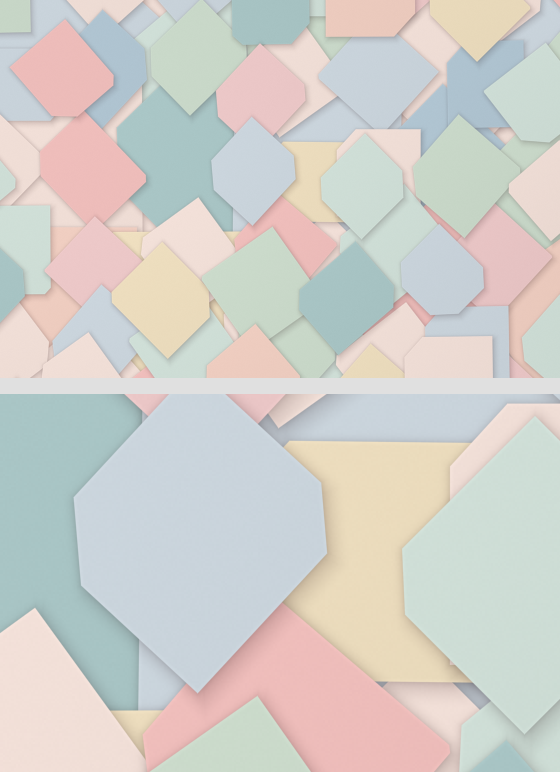
Top, the full canvas; bottom, a detail of the centre.
Reproduce this background procedurally as a Shadertoy shader.

```glsl
// Overlapping sheets of pastel cut paper with soft shadows.
// Three jittered grids are painted bottom to top; each cell holds one sheet,
// a tilted box whose corners are trimmed into pentagons and hexagons.

const int   LAYERS = 3;
const float CELL[LAYERS]     = float[](0.35, 0.25, 0.26);  // in canvas heights
const float PRESENCE[LAYERS] = float[](1.0, 0.80, 0.52);
const float HALF_MIN[LAYERS] = float[](0.54, 0.38, 0.36);  // in cells
const float HALF_MAX[LAYERS] = float[](0.68, 0.52, 0.46);
const float JITTER = 0.36;
const float TILT = 0.74;              // usual sheet angle in radians
const float TILT_SPREAD = 0.26;
const float UPRIGHT_SHARE = 0.16;
const vec2  SHADOW_SHIFT = vec2(0.006, -0.008);
const float SHADOW_BLUR = 0.016;
const float SHADOW_DEPTH = 0.15;
const float CONTACT_DEPTH = 0.09;
const float RIM_LIGHT = 0.018;
const float GRAIN = 0.006;

const int COLOURS = 10;
const vec3 PAPER[COLOURS] = vec3[](
    vec3(0.80, 0.86, 0.83),   // mint
    vec3(0.92, 0.79, 0.74),   // peach
    vec3(0.78, 0.82, 0.85),   // pale blue
    vec3(0.92, 0.73, 0.72),   // pink
    vec3(0.65, 0.76, 0.76),   // teal
    vec3(0.93, 0.86, 0.83),   // blush
    vec3(0.78, 0.84, 0.78),   // sage
    vec3(0.91, 0.77, 0.77),   // rose
    vec3(0.91, 0.85, 0.73),   // cream yellow
    vec3(0.68, 0.76, 0.81));  // blue
const float SHARE_END[COLOURS] = float[](
    0.11, 0.20, 0.30, 0.40, 0.46, 0.70, 0.79, 0.87, 0.95, 1.0);

float hash(vec2 p) {
    vec3 q = fract(p.xyx * 0.1031);
    q += dot(q, q.yzx + 33.33);
    return fract((q.x + q.y) * q.z);
}

vec2 hash2(vec2 p) {
    return vec2(hash(p), hash(p + 47.3));
}

vec2 rotate(vec2 p, float angle) {
    float c = cos(angle), s = sin(angle);
    return vec2(c * p.x + s * p.y, c * p.y - s * p.x);
}

// Even spread of colours over neighbouring cells, in the given shares
vec3 paperColour(vec2 id, float layer) {
    float pick = fract(dot(id, vec2(0.7549, 0.5698)) + layer * 0.37 + 0.13);
    int k = 0;
    while (k < COLOURS - 1 && pick > SHARE_END[k]) k++;
    return PAPER[k];
}

// Signed distance to a trimmed box; p is relative to the sheet centre
float sheetDistance(vec2 p, vec2 halfSize, float angle, vec2 key) {
    vec2 box = abs(rotate(p, angle)) - halfSize;
    vec2 trim = rotate(p, angle - TILT);
    float reach = halfSize.x + halfSize.y;
    vec2 side = reach * mix(vec2(0.50), vec2(0.74), hash2(key + 3.1));
    float foot = reach * mix(0.48, 1.0, hash(key + 5.7));
    float cut = max(max(trim.x - side.x, -trim.x - side.y), -trim.y - foot);
    return max(max(box.x, box.y), cut);
}

// Lays one sheet and its shadow over the colour below
vec3 laySheet(vec3 below, vec2 p, vec2 id, int layer, float pixel) {
    vec2 key = id + 31.7 * float(layer) + 90.0;
    if (hash(key + 1.3) > PRESENCE[layer]) return below;

    float cell = CELL[layer];
    p -= (id + 0.5 + JITTER * (hash2(key + 7.9) - 0.5)) * cell;
    vec2 halfSize = cell * mix(vec2(HALF_MIN[layer]), vec2(HALF_MAX[layer]), hash2(key + 11.3));
    float lean = TILT_SPREAD * (hash(key + 13.9) - 0.5);
    float angle = hash(key + 17.1) < UPRIGHT_SHARE ? 0.15 * lean : TILT + lean;

    float edge = sheetDistance(p, halfSize, angle, key);
    float shadowEdge = sheetDistance(p - SHADOW_SHIFT, halfSize, angle, key);

    // Wide shadow plus a thin dark line where the sheets touch
    float shade = SHADOW_DEPTH * (1.0 - smoothstep(-SHADOW_BLUR, SHADOW_BLUR, shadowEdge));
    shade += CONTACT_DEPTH * exp(-max(edge, 0.0) / 0.003);
    below *= 1.0 - shade * vec3(0.90, 1.0, 0.98);

    // Gentle slope of light across the sheet and a pale cut edge
    vec3 paper = paperColour(id, float(layer));
    paper *= 1.0 + 0.05 * dot(p, vec2(-0.6, 0.8));
    paper += RIM_LIGHT * (1.0 - smoothstep(0.0, 0.004, abs(edge)));
    return mix(paper, below, smoothstep(-0.8 * pixel, 0.8 * pixel, edge));
}

void mainImage(out vec4 fragColor, in vec2 fragCoord) {
    float pixel = 1.0 / iResolution.y;
    vec2 p = fragCoord * pixel;
    vec3 colour = PAPER[5];

    for (int layer = 0; layer < LAYERS; layer++) {
        vec2 q = p + vec2(0.11, 0.07) * float(layer);
        vec2 home = floor(q / CELL[layer]);
        for (int y = 1; y >= -1; y--)
            for (int x = -1; x <= 1; x++)
                colour = laySheet(colour, q, home + vec2(x, y), layer, pixel);
    }

    // Uneven room light and paper grain
    colour *= 1.0 + 0.008 * (sin(2.3 * p.x + 1.7 * p.y) + sin(3.1 * p.y - 1.9 * p.x + 1.0));
    colour += GRAIN * (hash(floor(p * 520.0)) - 0.5);
    fragColor = vec4(clamp(colour, 0.0, 1.0), 1.0);
}
```
